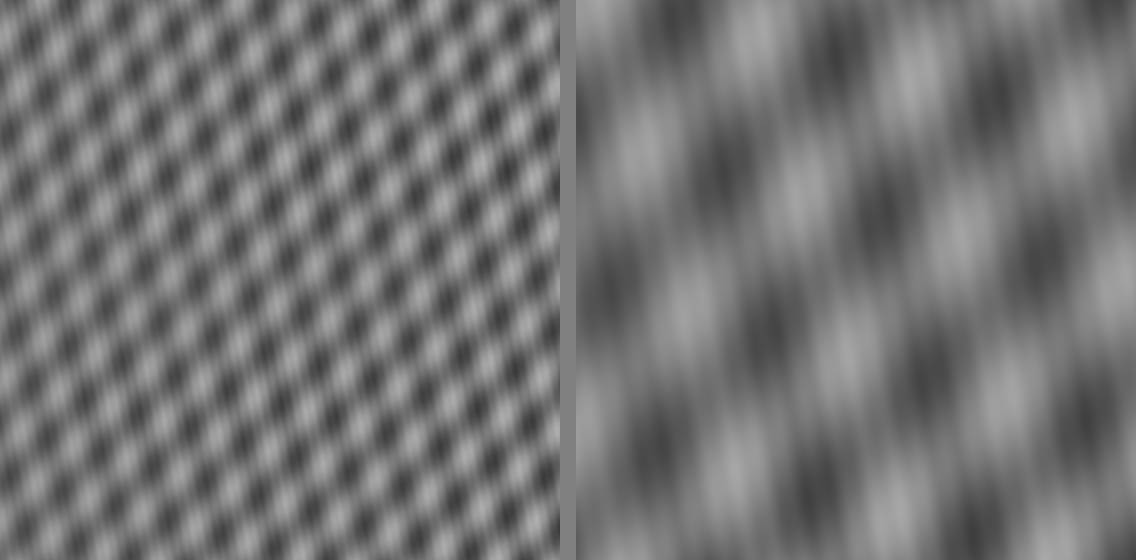
Left, the full canvas; right, a detail of the centre.
Reproduce this pattern procedurally as a Shadertoy shader.

```glsl
// Soft grey lattice of oval blobs: two crossed sine gratings are summed,
// so blobs form where crests meet and dark knots where troughs meet.
// Faint fine streaks and a slow drift in contrast vary the repeats.

const float TAU = 6.2831853;

// Wave vectors in cycles per canvas, and one point where all crests meet
const vec2 DIAGONAL_WAVE = vec2(8.36, -8.13);
const vec2 STEEP_WAVE    = vec2(11.49, 3.30);
const vec2 STREAK_WAVE   = vec2(63.0, 11.0);
const vec2 CREST_POINT   = vec2(0.4954, 0.4557);

// Tone
const float MEAN_GREY     = 0.453;
const float DIAGONAL_AMP  = 0.106;
const float STEEP_AMP     = 0.087;
const float STREAK_AMP    = 0.013;

// Variation across the canvas
const float CONTRAST_LEFT  = 0.86;
const float CONTRAST_RIGHT = 1.13;
const float WAIST_HEIGHT   = 0.50;
const float WAIST_WIDTH    = 0.13;
const float WAIST_FADE     = 0.09;
const float DRIFT_SCALE    = 5.0;
const float DRIFT_CONTRAST = 0.08;
const float DRIFT_STREAK   = 0.7;

vec2 hashGradient(vec2 cell) {
    vec2 h = vec2(dot(cell, vec2(127.1, 311.7)), dot(cell, vec2(269.5, 183.3)));
    return 2.0 * fract(sin(h) * 43758.5) - 1.0;
}

float gradientNoise(vec2 p) {
    vec2 cell = floor(p);
    vec2 f = p - cell;
    vec2 w = f * f * f * (f * (f * 6.0 - 15.0) + 10.0);
    vec2 e = vec2(0.0, 1.0);
    float bottom = mix(dot(hashGradient(cell), f),
                       dot(hashGradient(cell + e.yx), f - e.yx), w.x);
    float top = mix(dot(hashGradient(cell + e.xy), f - e.xy),
                    dot(hashGradient(cell + e.yy), f - e.yy), w.x);
    return mix(bottom, top, w.y);
}

float grating(vec2 p, vec2 wave) {
    return cos(TAU * dot(p, wave));
}

void mainImage(out vec4 fragColor, in vec2 fragCoord) {
    vec2 uv = fragCoord / iResolution.xy;
    vec2 p = uv - CREST_POINT;

    // Crossed gratings
    float lattice = DIAGONAL_AMP * grating(p, DIAGONAL_WAVE)
                  + STEEP_AMP * grating(p, STEEP_WAVE);

    // Contrast grows to the right and weakens in a band at mid height
    float drift = gradientNoise(uv * DRIFT_SCALE);
    float waist = (uv.y - WAIST_HEIGHT) / WAIST_WIDTH;
    float contrast = mix(CONTRAST_LEFT, CONTRAST_RIGHT, uv.x)
                   * (1.0 - WAIST_FADE * exp(-waist * waist))
                   + DRIFT_CONTRAST * drift;

    // Fine streaks of uneven strength, faded out when too small to resolve
    float cyclesPerPixel = length(STREAK_WAVE / iResolution.xy);
    float resolved = 1.0 - smoothstep(0.25, 0.5, cyclesPerPixel);
    float streaks = STREAK_AMP * resolved * (1.0 + DRIFT_STREAK * drift)
                  * grating(p, STREAK_WAVE);

    float grey = MEAN_GREY + lattice * contrast + streaks;
    fragColor = vec4(vec3(clamp(grey, 0.0, 1.0)), 1.0);
}
```
